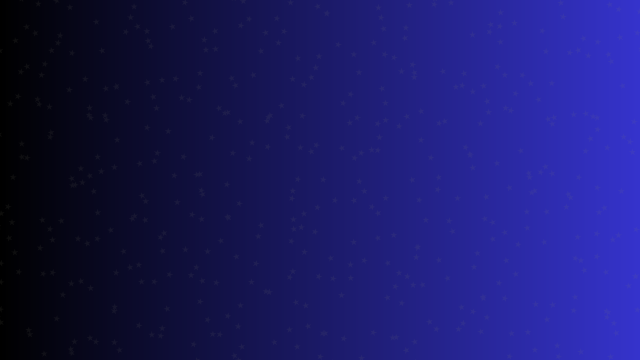
A WebGL 2 fragment shader for this background:

```glsl
#version 300 es
precision highp float;
// A night-sky backdrop: a horizontal ramp from black to bright blue,
// sprinkled with small, faint five-pointed stars. The stars are scattered
// by hashing a coarse grid that holds several stars in each cell.

uniform vec2 u_resolution;
out vec4 fragColor;

const vec3 LEFT_COLOR = vec3(0.0);
const vec3 RIGHT_COLOR = vec3(0.208, 0.2, 0.8);
const vec3 STAR_COLOR = vec3(0.5, 0.5, 0.42);
const float STAR_OPACITY = 0.1;
const float STAR_RADIUS = 0.0088;   // in canvas heights
const float INNER_RATIO = 0.45;     // notch radius relative to the tips
const float STAR_TILT = 0.35;       // largest rotation, in radians
const float GRID_ROWS = 8.0;
const int STARS_PER_CELL = 4;
const float PI = 3.14159;

float hash(vec2 p) {
    return fract(sin(dot(p, vec2(127.1, 311.7))) * 43758.5453);
}

// Signed distance to a five-pointed star with one tip pointing up.
float starDistance(vec2 p, float radius) {
    float sector = 2.0 * PI / 5.0;
    float angle = atan(p.x, p.y);
    angle = abs(mod(angle + 0.5 * sector, sector) - 0.5 * sector);
    vec2 q = length(p) * vec2(sin(angle), cos(angle));
    vec2 tip = vec2(0.0, radius);
    vec2 notch = radius * INNER_RATIO * vec2(sin(0.5 * sector), cos(0.5 * sector));
    vec2 edge = notch - tip;
    vec2 offset = q - tip;
    vec2 nearest = offset - edge * clamp(dot(offset, edge) / dot(edge, edge), 0.0, 1.0);
    float side = edge.x * offset.y - edge.y * offset.x;
    return length(nearest) * sign(side);
}

mat2 rotation(float angle) {
    float c = cos(angle), s = sin(angle);
    return mat2(c, s, -s, c);
}

// Coverage of the star field at p, measured in canvas heights.
float starField(vec2 p, float pixel) {
    vec2 home = floor(p * GRID_ROWS);
    float coverage = 0.0;
    for (int y = -1; y <= 1; y++) {
        for (int x = -1; x <= 1; x++) {
            vec2 cell = home + vec2(x, y);
            for (int i = 0; i < STARS_PER_CELL; i++) {
                vec2 seed = cell + 17.3 * float(i + 1);
                vec2 jitter = vec2(hash(seed), hash(seed + 41.7));
                vec2 local = p - (cell + jitter) / GRID_ROWS;
                if (dot(local, local) > 9.0 * STAR_RADIUS * STAR_RADIUS) continue;
                float tilt = STAR_TILT * (2.0 * hash(seed + 83.1) - 1.0);
                float d = starDistance(rotation(tilt) * local, STAR_RADIUS);
                coverage = max(coverage, 1.0 - smoothstep(-0.7 * pixel, 0.7 * pixel, d));
            }
        }
    }
    return coverage;
}

void main() {
    vec2 uv = gl_FragCoord.xy / u_resolution;
    float pixel = 1.0 / u_resolution.y;

    // Backdrop ramp
    vec3 color = mix(LEFT_COLOR, RIGHT_COLOR, uv.x);

    // Faint stars
    float stars = starField(gl_FragCoord.xy * pixel, pixel);
    color = mix(color, STAR_COLOR, STAR_OPACITY * stars);

    fragColor = vec4(color, 1.0);
}
```
